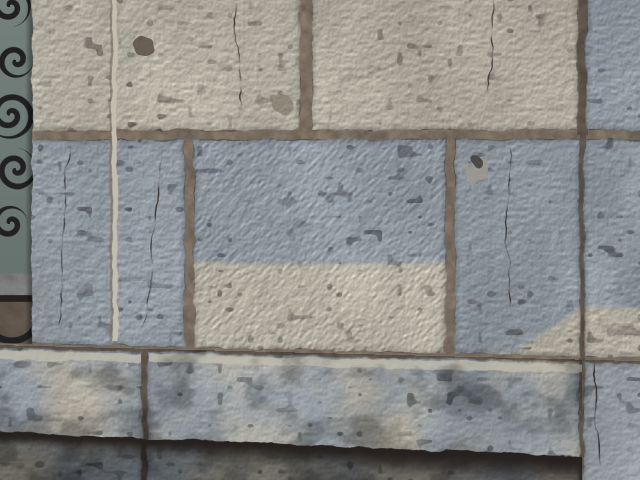
This texture is drawn by a WebGL 1 fragment shader. Its source:

```glsl
precision highp float;
// Weathered ashlar wall of cream and blue-grey stone, with a projecting ledge and a grilled window edge.
uniform vec2 u_resolution;

// Lengths are fractions of the canvas height
const vec3 CREAM = vec3(0.685, 0.665, 0.615);
const vec3 BLUE = vec3(0.555, 0.585, 0.615);
const vec3 MORTAR = vec3(0.47, 0.42, 0.37);
const vec3 LIME = vec3(0.76, 0.74, 0.68);
const vec3 SOOT = vec3(0.15, 0.13, 0.12);
const vec3 GLASS = vec3(0.43, 0.48, 0.46);
const vec3 IRON = vec3(0.13, 0.13, 0.14);
const float COURSE_Y = 0.719;
const float CORNER_X = 1.212;
const float WINDOW_X = 0.067;
const float LIME_X = 0.239;
const float SCROLL_STEP = 0.113;
const float RELIEF = 0.27;

float hash(vec2 p) {
  vec3 q = fract(p.xyx * 0.1031);
  q += dot(q, q.yzx + 33.33);
  return fract((q.x + q.y) * q.z);
}

float noise(vec2 p) {
  vec2 i = floor(p), f = fract(p);
  f = f * f * (3.0 - 2.0 * f);
  return mix(mix(hash(i), hash(i + vec2(1, 0)), f.x),
             mix(hash(i + vec2(0, 1)), hash(i + vec2(1, 1)), f.x), f.y);
}

float fbm(vec2 p) {
  float sum = 0.0, gain = 0.5;
  for (int i = 0; i < 4; i++) {
    sum += gain * noise(p);
    p = p * 2.03 + 17.0;
    gain *= 0.5;
  }
  return sum / 0.9375;
}

float cover(float d) {
  float aa = 0.8 / u_resolution.y;
  return 1.0 - smoothstep(-aa, aa, d);
}

// Chiselled surface height; tooled stone has diagonal strokes
float height(vec2 p, float tooled) {
  vec2 diagonal = vec2(p.x + p.y, p.y - p.x) * vec2(55.0, 125.0);
  float strokes = mix(noise(p * vec2(75.0, 130.0)), noise(diagonal), tooled);
  return strokes + 0.45 * noise(p * 210.0 + 9.0);
}

// Thin meandering crack: x at its foot, lean, and vertical extent
float crack(vec2 p, float x, float lean, float low, float high) {
  float path = x + lean * (p.y - low) + 0.025 * (fbm(vec2(x * 90.0, p.y * 16.0)) - 0.5);
  float span = smoothstep(low, low + 0.03, p.y) * (1.0 - smoothstep(high - 0.03, high, p.y));
  return cover(abs(p.x - path) - 0.0013) * span * noise(vec2(x * 50.0, p.y * 45.0));
}

float scar(vec2 p, vec2 centre, float radius) {
  return cover(length(p - centre) - radius * (0.55 + 0.9 * noise(p * 55.0)));
}

// Stack of iron spirals
float scrolls(vec2 p) {
  float iron = 0.0;
  for (int i = 0; i < 5; i++) {
    float k = float(i);
    vec2 q = p - vec2(0.021 + 0.012 * mod(k, 2.0), 0.535 + SCROLL_STEP * k);
    float radius = 0.036 + 0.007 * mod(k, 3.0), r = length(q);
    float turn = atan(q.y, q.x) / 6.2832 * (mod(k, 2.0) * 2.0 - 1.0);
    float band = abs(fract(r / 0.029 - turn) - 0.5) * 0.029 - 0.006;
    iron = max(iron, cover(max(band, r - radius)));
  }
  return iron;
}

void main() {
  vec2 p = gl_FragCoord.xy / u_resolution.y;
  vec2 w = p + 0.011 * (vec2(fbm(p * 32.0), fbm(p * 32.0 + 50.0)) - 0.5);
  float bedY = 0.281 - 0.025 * p.x;
  float ledgeY = 0.1 - 0.042 * p.x;
  float blotch = fbm(p * 6.0);
  bool rightSide = p.x > CORNER_X;
  bool upper = p.y > COURSE_Y;
  bool lower = p.y < bedY;
  bool centre = !upper && !lower && p.x > 0.394 && p.x < 0.937;

  // Blue share of each stone, with the cream bands in the lower bed
  float bandY = centre ? 0.453 : (rightSide ? 0.36 : 0.265 + 0.65 * max(p.x - 1.07, 0.0));
  float blue = smoothstep(-0.008, 0.008, p.y - bandY + 0.025 * (blotch - 0.5));
  if (upper) blue = rightSide ? 1.0 : 0.0;
  if (lower) blue = rightSide ? 0.9 : smoothstep(0.3, 0.75, blotch);
  vec3 colour = mix(CREAM, BLUE, blue);
  colour *= 0.88 + 0.24 * fbm(p * vec2(9.0, 5.0) + 30.0);

  // Joints
  float joint = abs(w.y - COURSE_Y) - 0.009;
  float corner = abs(w.x - CORNER_X) - (upper ? 0.008 : 0.004);
  if (upper) joint = min(joint, abs(w.x - 0.637) - 0.012);
  else if (!lower) joint = min(joint, min(abs(w.x - 0.394), abs(w.x - 0.938)) - 0.009);
  joint = min(joint, min(corner, abs(w.y - bedY) - 0.005));
  if (lower && !rightSide) joint = min(joint, abs(w.x - 0.302) - 0.005);

  // Relief, pits and cracks
  float tooled = centre ? 0.85 : 0.15;
  float slope = height(p, tooled) - height(p + vec2(-0.0025, 0.0035), tooled);
  colour *= 1.0 + RELIEF * slope * (lower ? 0.7 : 1.0);
  colour *= 1.0 - 0.4 * smoothstep(0.79, 0.9, noise(p * vec2(48.0, 62.0))) * noise(p * 11.0);
  float cracks = crack(p, 0.125, 0.04, 0.31, 0.7) + crack(p, 0.30, 0.1, 0.3, 0.69)
    + crack(p, 1.055, 0.03, 0.35, 0.7) + crack(p, 0.5, -0.06, 0.76, 1.0)
    + crack(p, 1.02, 0.05, 0.8, 1.02) + 1.5 * crack(p, 1.245, -0.04, 0.02, 0.25);
  colour = mix(colour, SOOT, min(cracks, 0.8));
  colour = mix(colour, MORTAR * 0.75, 0.85 * scar(p, vec2(0.299, 0.908), 0.02));
  colour = mix(colour, MORTAR, 0.55 * scar(p, vec2(0.59, 0.778), 0.024));
  colour = mix(colour, CREAM * 0.9, 0.8 * scar(p, vec2(0.998, 0.647), 0.029));
  colour = mix(colour, SOOT, 0.65 * scar(p, vec2(0.993, 0.666), 0.014));

  // Mortar, darkened along its edge
  colour *= 0.86 + 0.14 * smoothstep(0.0, 0.014, joint);
  vec3 mortar = MORTAR * (0.8 + 0.4 * fbm(p * 60.0));
  if (lower || corner < 0.002) mortar *= 0.75;
  colour = mix(colour, mortar, cover(joint));
  colour = mix(colour, SOOT, 0.65 * cover(abs(joint - 0.001) - 0.001) * noise(p * 35.0));

  // Pale lime seam
  float seam = step(bedY + 0.015, p.y);
  colour = mix(colour, MORTAR, 0.6 * seam * cover(abs(w.x - LIME_X + 0.007) - 0.003));
  colour = mix(colour, LIME, seam * cover(abs(w.x - LIME_X) - 0.005));

  // Ledge: bright upper lip, stained face and shadow beneath
  if (!rightSide) {
    float lip = cover(abs(w.y - bedY + 0.019) - 0.009);
    colour = mix(colour, LIME, 0.75 * lip * step(0.008, abs(p.x - 0.302)));
    float under = ledgeY - w.y;
    float stain = smoothstep(0.5, 0.75, fbm(p * vec2(13.0, 18.0)));
    if (lower) colour *= 1.0 - 0.25 * stain;
    vec3 shade = mix(SOOT, colour * 0.62, smoothstep(0.005, 0.03 + 0.035 * p.x, under));
    colour = mix(colour, shade, cover(-under));
  }

  // Window reveal, sill and ironwork
  vec3 opening = GLASS * (0.85 + 0.2 * p.y);
  vec3 sill = mix(MORTAR * 0.8, vec3(0.5), cover(0.385 - p.y));
  sill *= 0.8 + 0.3 * fbm(p * 45.0);
  sill = mix(sill, SOOT, cover(abs(p.y - 0.378) - 0.007));
  opening = mix(opening, sill, cover(p.y - 0.43));
  opening = mix(opening, IRON, scrolls(p));
  opening = mix(opening, IRON, cover(abs(length(p - vec2(0.025, 0.345)) - 0.055) - 0.007) * step(p.y, 0.33));
  opening *= 1.0 - 0.35 * smoothstep(0.05, WINDOW_X, p.x);
  colour = mix(colour, opening, cover(max(w.x - WINDOW_X, bedY + 0.004 - p.y)));

  gl_FragColor = vec4(clamp(colour, 0.0, 1.0), 1.0);
}
```
